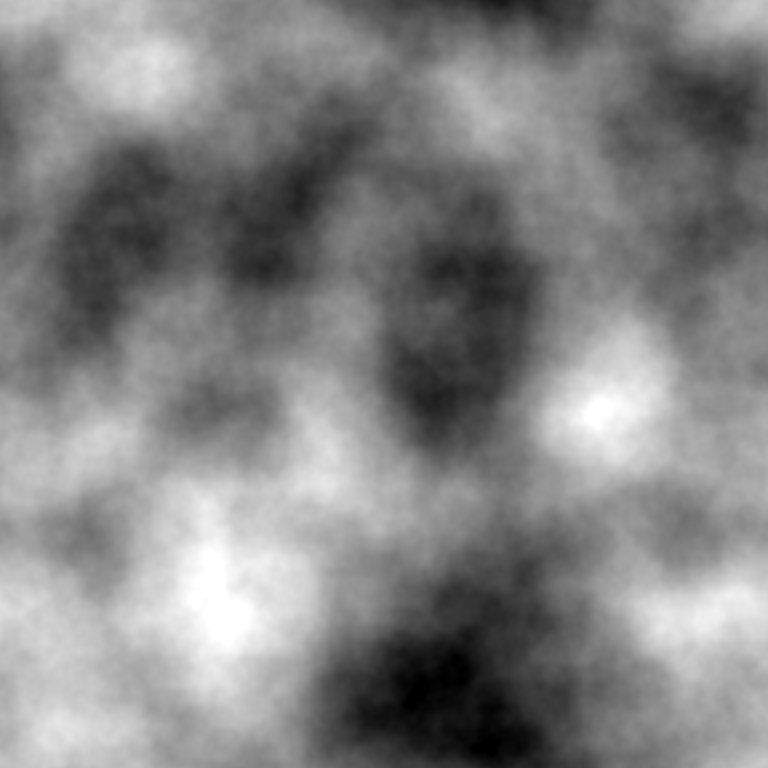
Write a Shadertoy shader that draws this texture.

```glsl
// Soft grey cloud texture that tiles in both directions.
// Broad billows are a sum of cosine waves with whole wave numbers and hashed
// phases; finer wisps are octaves of gradient noise on a wrapping lattice.

const float TAU = 6.2831853;
const float MEAN_GREY = 0.515;     // average brightness
const float CONTRAST = 0.2;        // standard deviation of the billows
const int MAX_WAVE = 6;            // highest wave number of the billows
const float WAVE_SOFTENING = 2.0;  // holds back the very longest waves
const int WISP_OCTAVES = 4;
const int WISP_CELLS = 12;         // lattice cells of the first octave
const float WISP_STRENGTH = 0.75;  // first octave, relative to the billows
const float WISP_FALLOFF = 0.52;   // strength ratio between octaves
const int BILLOW_SEED = 7;
const int WISP_SEED = 31;

// Integer hash giving an angle between 0 and TAU.
float hashAngle(ivec2 cell, int seed) {
    uint h = uint(cell.x) * 0x9E37u + uint(cell.y) * 0x85EBu + uint(seed) * 0xC2B3u;
    h = (h ^ (h >> 16)) * 0x7FEB352Du;
    h = (h ^ (h >> 15)) * 0x846CA68Bu;
    h ^= h >> 16;
    return TAU * float(h >> 8) / 16777216.0;
}

// Large shapes, scaled to unit standard deviation.
float billows(vec2 uv) {
    float sum = 0.0;
    float variance = 0.0;
    for (int x = 0; x <= MAX_WAVE; x++) {
        for (int y = -MAX_WAVE; y <= MAX_WAVE; y++) {
            ivec2 wave = ivec2(x, y);
            int lengthSquared = x * x + y * y;
            // Half plane only: opposite waves are the same wave.
            if (lengthSquared > MAX_WAVE * MAX_WAVE || (x == 0 && y <= 0)) continue;
            float amplitude = 1.0 / (float(lengthSquared) + WAVE_SOFTENING);
            float phase = hashAngle(wave, BILLOW_SEED);
            sum += amplitude * cos(TAU * dot(vec2(wave), uv) + phase);
            variance += 0.5 * amplitude * amplitude;
        }
    }
    return sum / sqrt(variance);
}

// Slope contribution of one lattice corner, wrapped at the tile edge.
float cornerSlope(ivec2 cell, ivec2 corner, vec2 local, int cells, int seed) {
    float angle = hashAngle((cell + corner) % cells, seed);
    return dot(vec2(cos(angle), sin(angle)), local - vec2(corner));
}

float gradientNoise(vec2 uv, int cells, int seed) {
    vec2 p = fract(uv) * float(cells);
    ivec2 cell = ivec2(floor(p));
    vec2 f = fract(p);
    vec2 blend = f * f * f * (f * (f * 6.0 - 15.0) + 10.0);
    float bottom = mix(cornerSlope(cell, ivec2(0, 0), f, cells, seed),
                       cornerSlope(cell, ivec2(1, 0), f, cells, seed), blend.x);
    float top = mix(cornerSlope(cell, ivec2(0, 1), f, cells, seed),
                    cornerSlope(cell, ivec2(1, 1), f, cells, seed), blend.x);
    return mix(bottom, top, blend.y);
}

// Fine detail, each octave twice as small and fainter.
float wisps(vec2 uv) {
    float sum = 0.0;
    float strength = WISP_STRENGTH;
    int cells = WISP_CELLS;
    for (int i = 0; i < WISP_OCTAVES; i++) {
        sum += strength * gradientNoise(uv, cells, WISP_SEED + i);
        strength *= WISP_FALLOFF;
        cells *= 2;
    }
    return sum;
}

void mainImage(out vec4 fragColor, in vec2 fragCoord) {
    vec2 uv = fragCoord / iResolution.xy;
    float grey = MEAN_GREY + CONTRAST * (billows(uv) + wisps(uv));
    fragColor = vec4(vec3(clamp(grey, 0.0, 1.0)), 1.0);
}
```
